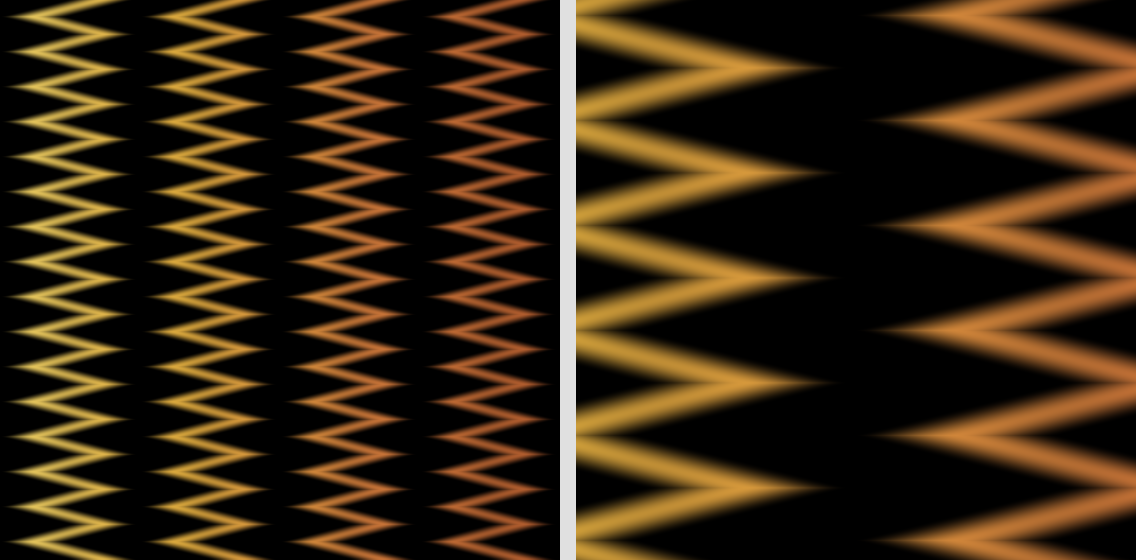
Left, the full canvas; right, a detail of the centre.
This pattern is drawn by a WebGL 2 fragment shader. Its source:

```glsl
#version 300 es
precision highp float;
// Four upright zigzag bands of soft glowing light on black, sixteen teeth each.
// A triangle wave in y gives each band's centre line; the glow falls off with
// horizontal distance, and the hue runs from gold to copper across the canvas.

uniform vec2 u_resolution;
out vec4 fragColor;

// 1 at whole numbers, 0 halfway between them
float triangleWave(float t) {
    return abs(fract(t) * 2.0 - 1.0);
}

// Pale gold -> amber -> copper -> rust
vec3 metalGradient(float x) {
    vec3 color = mix(vec3(0.90, 0.78, 0.37), vec3(0.86, 0.66, 0.24), smoothstep(0.0, 0.33, x));
    color = mix(color, vec3(0.79, 0.46, 0.22), clamp((x - 0.33) / 0.33, 0.0, 1.0));
    return mix(color, vec3(0.67, 0.34, 0.17), clamp((x - 0.66) / 0.34, 0.0, 1.0));
}

void main() {
    vec2 uv = gl_FragCoord.xy / u_resolution;

    // Position inside one of the four bands
    float bandX = fract(uv.x * 4.0);

    // Zigzag centre line and its soft falloff
    float wave = triangleWave(uv.y * 16.0 - 0.02);
    float centerX = mix(0.24, 0.74, wave);
    float glow = 1.0 - smoothstep(0.0, 0.245, abs(bandX - centerX));

    // Slightly brighter at the turning points
    float tipLight = mix(0.88, 1.0, pow(abs(wave * 2.0 - 1.0), 2.0));

    fragColor = vec4(metalGradient(uv.x) * glow * tipLight, 1.0);
}
```
